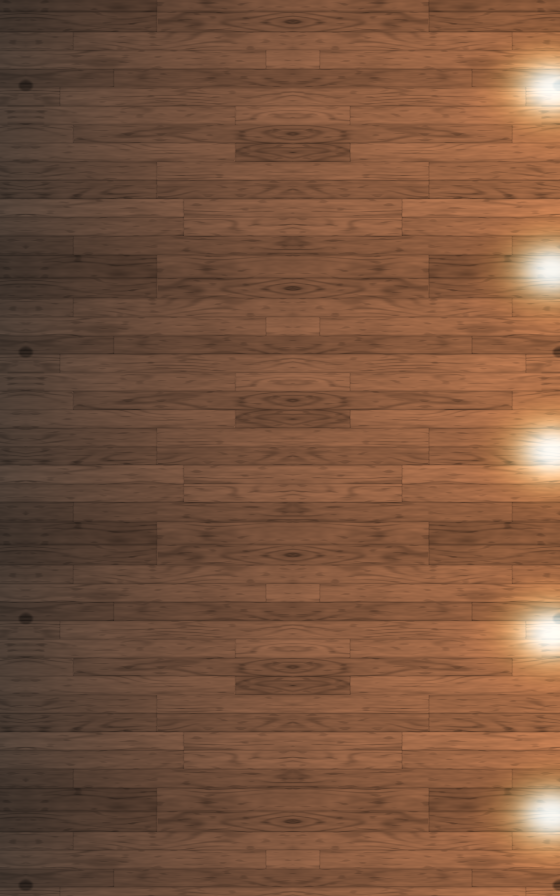
Give the GLSL for this texture, as a Shadertoy shader.

```glsl
// x: joint distance from the mirror axis, y: inner tone, z: outer tone
const vec3 boards[14] = vec3[14](
    vec3(.245, .89, .83), vec3(.152, .93, .79), vec3(.152, .93, .83),
    vec3(.245, .99, .97), vec3(.030, 1.08, 1.02), vec3(.200, .89, .87),
    vec3(.260, 1.04, 1.02), vec3(.064, 1.10, 1.04), vec3(.245, .95, 1.04),
    vec3(.064, .92, 1.06), vec3(.152, 1.03, .98), vec3(.152, .92, .89),
    vec3(.122, 1.05, 1.09), vec3(.122, 1.06, 1.01));

vec2 hashGradient(vec2 cell) {
    float h = fract(sin(dot(cell, vec2(127.1, 311.7))) * 43758.5);
    return vec2(cos(h * 6.2832), sin(h * 6.2832));
}

float gradientNoise(vec2 p) {
    vec2 i = floor(p), f = p - i;
    vec2 w = f * f * f * (f * (f * 6. - 15.) + 10.);
    vec2 e = vec2(0, 1);
    float low = mix(dot(hashGradient(i), f),
                    dot(hashGradient(i + e.yx), f - e.yx), w.x);
    float high = mix(dot(hashGradient(i + e), f - e),
                     dot(hashGradient(i + e.yy), f - e.yy), w.x);
    return mix(low, high, w.y);
}

// Brightness of the planks: across is mirrored, down runs 0..1 in a repeat
float woodTone(float across, float down, float pixel) {
    float warped = down - .028 * smoothstep(.05, .22, down) * (1. - down);
    float rowPos = warped * 14.;
    int row = clamp(int(rowPos), 0, 13);
    float v = rowPos - float(row);
    vec3 board = boards[row];
    float fromJoint = across - board.x;
    float tone = mix(board.y, board.z, smoothstep(-pixel, pixel, fromJoint));
    vec2 seed = vec2(17.3, 31.7) * float(row) + 53. * step(0., fromJoint);

    // Growth rings: wavy contours, or nested ovals on the mirror axis
    float phase = 2. * v + 3. * gradientNoise(vec2(across * 10., v * 1.3) + seed);
    bool oval = (row == 2 || row == 8 || row == 9) && fromJoint < 0.;
    if (oval) {
        float reach = 1.7 * (1. - exp(-across * 14.));
        phase = 2.2 * length(vec2(reach, v * 2. - 1.))
              + .8 * gradientNoise(vec2(across * 22., v * 2.) + seed);
        tone -= .22 * exp(-phase * phase * 3.);
    }
    float rings = pow(.5 + .5 * sin(phase * 6.2832), 3.);
    rings *= 1. - smoothstep(.3, .9, fwidth(phase));
    float figure = smoothstep(-.3, .4, gradientNoise(vec2(across * 14., v) + seed + 9.));
    tone -= rings * (oval ? .15 : .17 * figure);

    // Fine fibres, short pores and broad blotches
    tone += .10 * gradientNoise(vec2(across * 24., v * 5.) + seed);
    tone += .07 * gradientNoise(vec2(across * 75., v * 9.) + seed);
    tone -= .12 * smoothstep(.25, .5, gradientNoise(vec2(across * 55., v * 6.) + seed + 4.));
    tone += .08 * gradientNoise(vec2(across * 12., down * 9.));

    // Half knot and slatted patch on the outer mirror axis
    vec2 knot = vec2((across - .298) / .009, (rowPos - 5.9) / .35);
    tone -= .3 * (1. - smoothstep(.6, 1.1, length(knot)));
    float patchArea = smoothstep(.276, .279, across)
                    * smoothstep(6.9, 7., rowPos) * (1. - smoothstep(8.2, 8.3, rowPos));
    tone -= patchArea * (.04 + .05 * sin(rowPos * 20.));

    // Seams between rows and board ends
    float rowGap = min(v, 1. - v) * .0212;
    tone -= .15 * (1. - smoothstep(0., .0008 + pixel, rowGap));
    tone -= .10 * (1. - smoothstep(0., .0005 + pixel, abs(fromJoint)));
    return tone;
}

void mainImage(out vec4 fragColor, in vec2 fragCoord) {
    vec2 p = fragCoord / iResolution.y;
    float x = fragCoord.x / iResolution.x;
    float across = abs(fract((p.x - .3268) / .596 + .5) - .5) * .596;
    float down = fract((.737 - p.y) / .2975);
    float tone = woodTone(across, down, 1. / iResolution.y);

    // Cool shade on the left, warm light on the right
    vec3 light = vec3(.29, .235, .20) + x * vec3(.41 - .05 * x, .185, .075);
    vec3 color = light * tone * 1.05;

    // Column of lamps along the right edge
    float lampY = (fract((p.y - .091) / .2025 + .5) - .5) * .2025;
    vec2 toLamp = vec2((p.x - .617) * .77, lampY) / .025;
    float r2 = dot(toLamp, toLamp);
    color += vec3(.38, .57, .70) * exp(-r2 * vec3(.41, .55, .82));
    color = mix(color, vec3(1., .99, .95), .7 * exp(-r2 * 2.));
    fragColor = vec4(clamp(color, 0., 1.), 1.);
}
```
